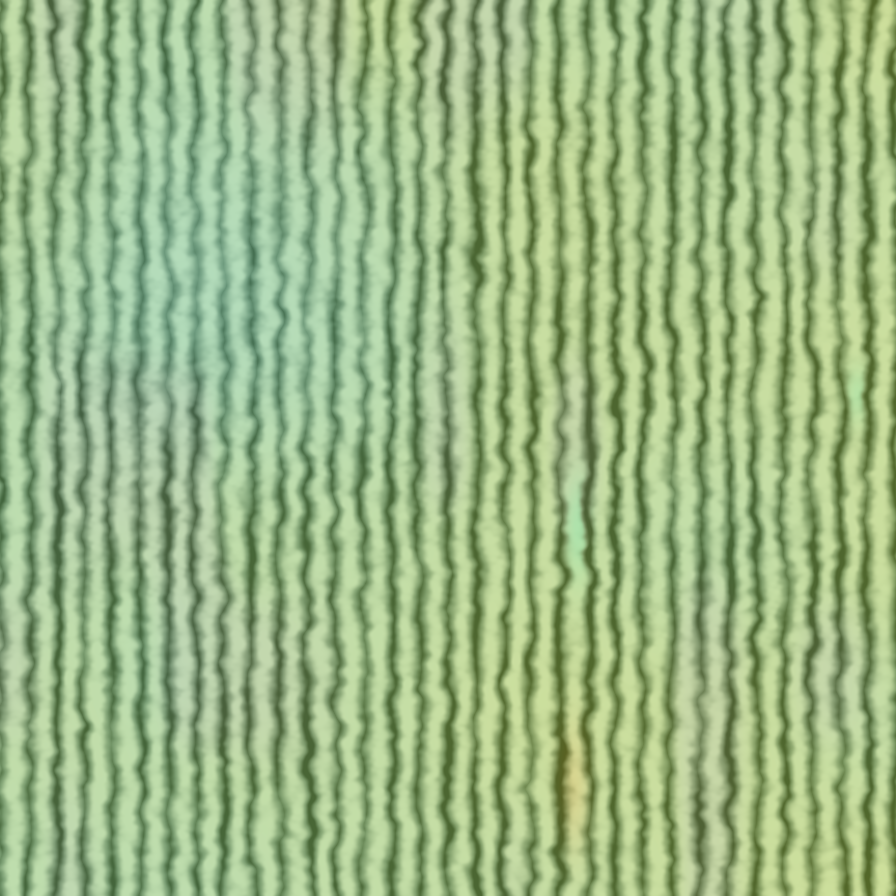
Reproduce this texture procedurally as a Shadertoy shader.

```glsl
// Worn green corduroy: 32 soft vertical ribs with wobbly dark grooves and mint fading.

float hash(vec2 p) {
    return fract(sin(dot(p, vec2(127.1, 311.7))) * 43758.5453);
}

// Smooth value noise in 0..1
float noise(vec2 p) {
    vec2 i = floor(p), f = fract(p);
    f = f * f * (3.0 - 2.0 * f);
    return mix(mix(hash(i), hash(i + vec2(1, 0)), f.x),
               mix(hash(i + vec2(0, 1)), hash(i + vec2(1, 1)), f.x), f.y);
}

// Soft elliptical patch
float patchAt(vec2 uv, vec2 center, vec2 size) {
    vec2 d = (uv - center) / size;
    return exp(-dot(d, d));
}

void mainImage(out vec4 fragColor, in vec2 fragCoord) {
    vec2 uv = fragCoord / iResolution.xy;

    // Rib coordinate, bent by slow drift and short ragged wobble
    float x = uv.x * 32.0;
    x += 0.22 * (noise(uv * vec2(20.0, 9.0) + 3.0) - 0.5);
    x += 0.30 * (noise(uv * vec2(32.0, 42.0) + 17.0) - 0.5);
    x += 0.14 * (noise(uv * vec2(60.0, 100.0) + 41.0) - 0.5);

    // Rounded ribs with narrow grooves
    float height = pow(0.5 - 0.5 * cos(6.28318 * x), 0.6);

    // Faded area in the upper left, and grooves of uneven depth
    float faded = patchAt(uv, vec2(0.23, 0.69), vec2(0.22, 0.25));
    float depth = 0.76 + 0.42 * noise(vec2(floor(x + 0.5) * 7.3, uv.y * 11.0));
    depth *= 1.0 - 0.32 * faded;
    float shade = 1.0 - (1.0 - height) * depth;

    // Slanted yarn bumps and fine fuzz
    vec2 slant = vec2(uv.x + 0.45 * uv.y, uv.y - 0.3 * uv.x);
    shade += 0.24 * (noise(slant * vec2(75.0, 90.0)) - 0.5);
    shade += 0.12 * (noise(slant * vec2(150.0, 190.0) + 9.0) - 0.5);
    shade += 0.14 * (noise(uv * vec2(32.0, 14.0) + 60.0) - 0.5) - 0.04 * faded;

    // Groove to crest colours
    vec3 color = mix(vec3(0.29, 0.40, 0.20), vec3(0.49, 0.61, 0.41), smoothstep(-0.1, 0.48, shade));
    color = mix(color, vec3(0.77, 0.87, 0.65), smoothstep(0.3, 1.06, shade));

    // Broad drift from mint on the left to yellow on the right
    float mint = 0.75 * faded + 0.5 * patchAt(uv, vec2(0.18, 0.25), vec2(0.07, 0.12));
    float warmth = 0.5 * (noise(uv * 5.0 + 23.0) - 0.5) + 0.35 * (uv.x - 0.4) - 0.7 * mint;
    color += warmth * vec3(0.09, 0.01, -0.11);

    // Grey dusty bands running along the ribs
    float dust = smoothstep(0.55, 0.9, noise(uv * vec2(14.0, 4.0) + 80.0));
    color = mix(color, vec3(dot(color, vec3(0.333))) + vec3(0.0, 0.03, -0.02), 0.3 * dust);

    // Bright rubbed spots and a rusty stain
    float rubbed = patchAt(uv, vec2(0.645, 0.41), vec2(0.014, 0.055))
                 + 0.7 * patchAt(uv, vec2(0.957, 0.56), vec2(0.013, 0.03));
    color = mix(color, vec3(0.62, 0.91, 0.68), 0.6 * rubbed * smoothstep(0.2, 0.8, shade));
    float rust = patchAt(uv, vec2(0.64, 0.12), vec2(0.018, 0.07));
    color += 0.6 * rust * vec3(0.09, -0.06, -0.10);

    fragColor = vec4(clamp(color, 0.0, 1.0), 1.0);
}
```
